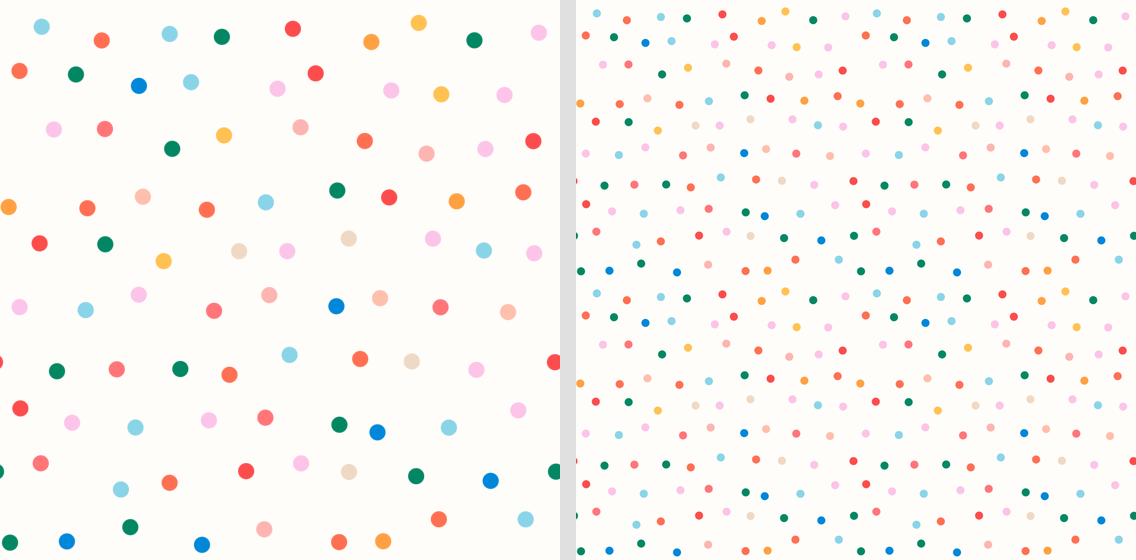
Left, the tile; right, the same tile 2 across and 2 down.
Give the GLSL for this pattern, as a WebGL 2 fragment shader.

```glsl
#version 300 es
precision highp float;
// Scattered confetti of small flat dots in many colours on warm white, tiling seamlessly.

uniform vec2 u_resolution;
out vec4 fragColor;

const ivec2 GRID = ivec2(9, 10);            // dots per tile; an even row count lets the stagger wrap
const vec2 JITTER = vec2(0.44, 0.52);       // wander range, in cells
const float DOT_RADIUS = 0.0144;
const vec3 PAPER = vec3(0.996, 0.993, 0.980);

const int COLOUR_COUNT = 12;
const vec3 PALETTE[COLOUR_COUNT] = vec3[](
    vec3(0.01, 0.53, 0.39),   // green
    vec3(0.99, 0.77, 0.91),   // lilac pink
    vec3(1.00, 0.44, 0.32),   // coral
    vec3(0.00, 0.53, 0.85),   // blue
    vec3(1.00, 0.46, 0.47),   // rose
    vec3(1.00, 0.76, 0.32),   // yellow
    vec3(0.99, 0.30, 0.30),   // red
    vec3(0.54, 0.83, 0.91),   // sky
    vec3(0.94, 0.85, 0.77),   // beige
    vec3(1.00, 0.75, 0.68),   // peach
    vec3(1.00, 0.63, 0.26),   // orange
    vec3(0.99, 0.71, 0.69));  // blush
const float DOTS_PER_COLOUR[COLOUR_COUNT] = float[](
    14.0, 16.0, 9.0, 8.0, 7.0, 7.0, 6.0, 6.0, 6.0, 4.0, 3.0, 4.0);

// Integer hash of a cell, giving three values in 0..1
vec3 hash3(ivec2 cell) {
    uvec3 h = uvec3(cell.x, cell.y, cell.x + 31 * cell.y) * 1664525u + 1013904223u;
    for (int i = 0; i < 2; i++) {
        h.x += h.y * h.z;
        h.y += h.z * h.x;
        h.z += h.x * h.y;
        h ^= h >> 16u;
    }
    return vec3(h & 0xffffu) / 65535.0;
}

// Weighted palette lookup: pick in 0..1 spans the colours by their dot counts
vec3 paletteColour(float pick) {
    float remaining = pick * float(GRID.x * GRID.y);
    for (int i = 0; i < COLOUR_COUNT; i++) {
        remaining -= DOTS_PER_COLOUR[i];
        if (remaining < 0.0) return PALETTE[i];
    }
    return PALETTE[COLOUR_COUNT - 1];
}

// Even spread of picks over the grid, loosened by chance, so neighbours rarely share a colour
float colourPick(ivec2 cell, float chance) {
    vec2 spread = vec2(cell) * vec2(4.0, 3.0) / vec2(GRID);
    return fract(spread.x + spread.y + 0.3 * chance);
}

// Dot centre in canvas units: staggered rows plus random wander
vec2 dotCentre(ivec2 cell, vec2 chance) {
    float stagger = 0.25 + 0.5 * float(cell.y & 1);
    vec2 wander = (chance - 0.5) * JITTER;
    return (vec2(cell) + vec2(stagger, 0.5) + wander) / vec2(GRID);
}

// Antialiased disc coverage
float disc(vec2 offset, float radius, float blur) {
    return 1.0 - smoothstep(radius - blur, radius + blur, length(offset));
}

void main() {
    vec2 uv = gl_FragCoord.xy / u_resolution;
    float blur = 0.8 / min(u_resolution.x, u_resolution.y);
    ivec2 home = ivec2(floor(uv * vec2(GRID)));
    vec3 colour = PAPER;

    // Dots of this cell and its neighbours, with identities that wrap at the edges
    for (int y = -1; y <= 1; y++) {
        for (int x = -1; x <= 1; x++) {
            ivec2 cell = home + ivec2(x, y);
            ivec2 wrapped = (cell + GRID) % GRID;
            vec3 chance = hash3(wrapped);
            float coverage = disc(uv - dotCentre(cell, chance.xy), DOT_RADIUS, blur);
            colour = mix(colour, paletteColour(colourPick(wrapped, chance.z)), coverage);
        }
    }
    fragColor = vec4(colour, 1.0);
}
```
